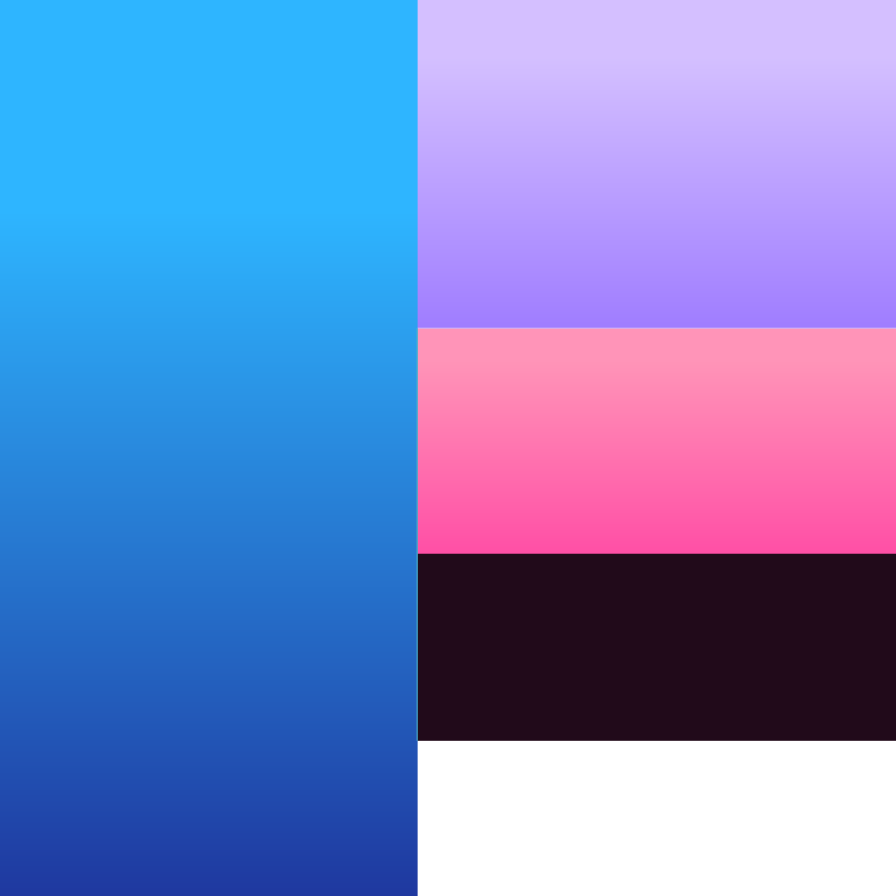
Give the GLSL for this background, as a WebGL 2 fragment shader.

```glsl
#version 300 es
precision highp float;
// Colour-block background: a tall blue gradient column on the left and
// four stacked panels on the right (lilac, pink, near-black, white).
// Panels are layered with smoothed edge masks; thin seams finish the joins.

uniform vec2 u_resolution;
out vec4 outColor;

// Panel borders in canvas units, origin at the lower left
const float COLUMN_EDGE = 0.4661;
const float LILAC_BASE = 0.6337;
const float PINK_BASE = 0.3820;
const float DARK_BASE = 0.1732;

const vec3 SKY = vec3(0.180, 0.710, 1.000);
const vec3 NAVY = vec3(0.120, 0.220, 0.625);
const vec3 PALE_LILAC = vec3(0.830, 0.750, 1.000);
const vec3 VIOLET = vec3(0.625, 0.490, 1.000);
const vec3 SALMON = vec3(1.000, 0.580, 0.720);
const vec3 HOT_PINK = vec3(1.000, 0.310, 0.650);
const vec3 DARK = vec3(0.130, 0.038, 0.100);
const vec3 WHITE = vec3(1.0);
const vec3 TEAL = vec3(0.300, 0.720, 0.780);

// Linear blend from bottom to top colour, flat outside the two heights
vec3 gradient(float y, float low, float high, vec3 bottom, vec3 top) {
    return mix(bottom, top, clamp((y - low) / (high - low), 0.0, 1.0));
}

// One-pixel-wide smooth step across an edge
float above(float value, float edge, float pixel) {
    return clamp((value - edge) / pixel + 0.5, 0.0, 1.0);
}

// Soft thin line centred on an edge
float seam(float value, float edge, float width, float pixel) {
    float halfSpan = 0.5 * (width + pixel);
    float coverage = min(1.0, width / pixel);
    return coverage * (1.0 - smoothstep(0.0, halfSpan, abs(value - edge)));
}

// Four panels stacked from white at the foot to lilac at the top
vec3 panelStack(float y, float pixel) {
    vec3 pink = gradient(y, PINK_BASE, 0.597, HOT_PINK, SALMON);
    vec3 lilac = gradient(y, LILAC_BASE, 0.935, VIOLET, PALE_LILAC);
    vec3 color = mix(WHITE, DARK, above(y, DARK_BASE, pixel));
    color = mix(color, pink, above(y, PINK_BASE, pixel));
    color = mix(color, lilac, above(y, LILAC_BASE, pixel));
    return mix(color, PALE_LILAC, 0.6 * seam(y, LILAC_BASE, 0.002, pixel));
}

void main() {
    vec2 uv = gl_FragCoord.xy / u_resolution;
    vec2 pixel = 1.0 / u_resolution;

    vec3 column = gradient(uv.y, 0.0, 0.765, NAVY, SKY);
    vec3 panels = panelStack(uv.y, pixel.y);
    vec3 color = mix(column, panels, above(uv.x, COLUMN_EDGE, pixel.x));

    // Teal seam beside the pink and dark panels
    float seamSpan = above(uv.y, DARK_BASE, pixel.y)
                   * (1.0 - above(uv.y, LILAC_BASE, pixel.y));
    float tealLine = seam(uv.x, COLUMN_EDGE - 0.0005, 0.002, pixel.x);
    color = mix(color, TEAL, 0.7 * seamSpan * tealLine);

    outColor = vec4(color, 1.0);
}
```
